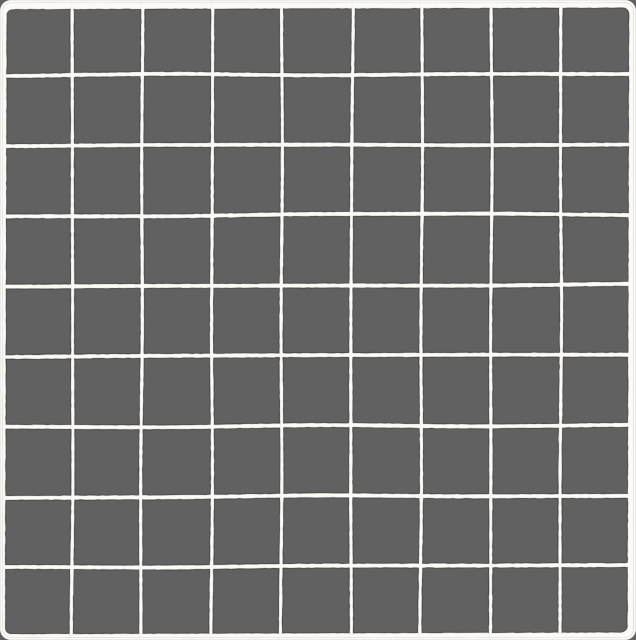
This pattern is drawn by a WebGL 2 fragment shader. Its source:

```glsl
#version 300 es
precision highp float;

uniform vec2 u_resolution;
out vec4 fragColor;

const vec2 CANVAS = vec2(0.9922, 1.0);
const vec2 PITCH = vec2(0.1089, 0.1099);
const vec2 FIRST_LINE = vec2(0.0026, 0.0034);
const vec2 HALF_LINE = vec2(0.0025, 0.0031);
const float LAST_LINE = 8.0;

const vec3 TILE = vec3(0.38);
const vec3 TILE_RIM = vec3(0.29);
const vec3 WIRE = vec3(0.985, 0.98, 0.97);
const vec3 WIRE_SHADE = vec3(0.80, 0.785, 0.765);

float hash(vec2 p) {
    p = fract(p * vec2(0.1031, 0.1137));
    p += dot(p, p.yx + 33.33);
    return fract((p.x + p.y) * p.x * 17.0);
}

float noise(vec2 p) {
    vec2 i = floor(p), f = fract(p);
    f = f * f * (3.0 - 2.0 * f);
    float low = mix(hash(i), hash(i + vec2(1, 0)), f.x);
    float high = mix(hash(i + vec2(0, 1)), hash(i + vec2(1, 1)), f.x);
    return mix(low, high, f.y);
}

float roundBox(vec2 p, vec2 lower, vec2 upper, float radius) {
    vec2 d = abs(p - 0.5 * (lower + upper)) - 0.5 * (upper - lower) + radius;
    return length(max(d, 0.0)) + min(max(d.x, d.y), 0.0) - radius;
}

// Signed offset from the nearest slightly bent wire
float wireOffset(float across, float along, float first, float pitch, float seed) {
    float index = clamp(round((across - first) / pitch), 1.0, LAST_LINE);
    float bend = noise(vec2(along * 4.0 + seed, index * 7.0 + seed)) - 0.5;
    return across - first - index * pitch - 0.0032 * bend;
}

// Distance to the tile edge: negative on tiles, positive on wires
float tileDistance(vec2 offset, vec2 halfLine, float radius) {
    vec2 d = halfLine - abs(offset) + radius;
    return length(max(d, 0.0)) + min(max(d.x, d.y), 0.0) - radius;
}

float band(float d, float center, float halfWidth, float aa) {
    return 1.0 - smoothstep(halfWidth - aa, halfWidth + aa, abs(d - center));
}

void main() {
    vec2 p = gl_FragCoord.xy / u_resolution * CANVAS;
    float aa = 0.6 / min(u_resolution.x, u_resolution.y);

    // Slight lean of the whole grid
    vec2 w = p - 0.0026 * p.yx;
    vec2 offset = vec2(
        wireOffset(w.x, w.y, FIRST_LINE.x, PITCH.x, 3.0),
        wireOffset(w.y, w.x, FIRST_LINE.y, PITCH.y, 41.0));

    // Tiles inside the rounded frame, with rough cut edges
    float rough = (noise(p * 150.0) - 0.5) * 0.0009;
    float opening = roundBox(w, vec2(0.0078, 0.0092), vec2(0.979, 0.9855), 0.0100);
    float edge = max(tileDistance(offset, HALF_LINE, 0.0012), opening) + rough;
    float wire = smoothstep(-aa, aa, edge);

    // Uneven dark rim and faint tonal wear
    float wear = noise(p * 38.0 + 11.0);
    float rim = band(edge, -0.0010, 0.0008, aa) * (0.35 + 0.65 * wear);
    vec3 tile = mix(TILE, TILE_RIM, rim);
    tile += 0.006 * (noise(p * 240.0) - 0.5);

    // Wire shading stays near its edges
    float shade = band(edge, 0.0003, 0.0005, aa) * (0.3 + 0.6 * wear);
    float sideShade = smoothstep(0.0005, 0.0024, -offset.x)
        * band(offset.x, 0.0, HALF_LINE.x, aa) * 0.35 * noise(p * 16.0);
    vec3 metal = mix(WIRE, WIRE_SHADE, max(shade, sideShade));

    // Outer frame with a fine groove
    float outer = roundBox(p, vec2(0.0), CANVAS, 0.017);
    float groove = band(outer, -0.0042, 0.0005, aa) * (0.35 + 0.5 * wear);
    metal = mix(metal, WIRE_SHADE, groove * step(0.0, opening));
    float border = band(outer, 0.0, 0.0008, aa) * 0.5;
    metal = mix(metal, WIRE_SHADE, border);

    vec3 color = mix(tile, metal, wire);
    color = mix(color, TILE, smoothstep(-aa, aa, outer));
    fragColor = vec4(color, 1.0);
}
```
